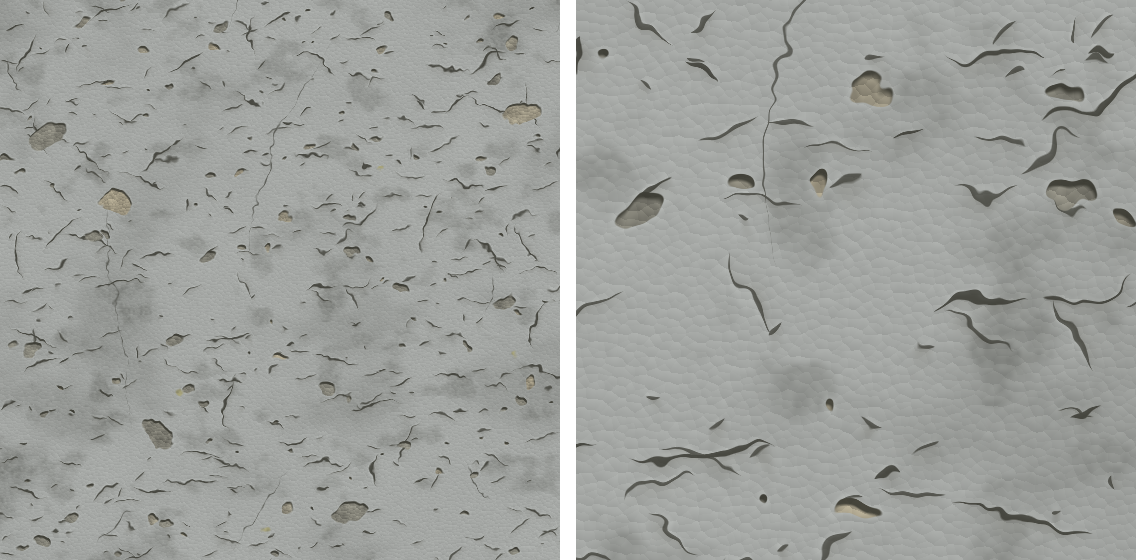
Left: the whole. Right: its middle third, enlarged.
Give the GLSL for this texture, as a Shadertoy shader.

```glsl
// Weathered grey wall paint: pebbled grain, soft stains, lifted flakes, cracks and chips.
// Chips and cracks are scattered one per grid cell, then made ragged by warping the
// plane with layered noise. Light falls from above, so upper edges cast shadows.

#define PAINT vec3(0.645, 0.656, 0.645)
#define PLASTER_GREY vec3(0.50, 0.495, 0.455)
#define PLASTER_TAN vec3(0.61, 0.58, 0.50)
#define SHADOW vec3(0.21, 0.21, 0.18)
#define LICHEN vec3(0.60, 0.57, 0.33)
#define GRAIN_CELLS vec2(165.0, 205.0)
#define GRAIN_DEPTH 0.060
#define STAIN_DEPTH 0.15
#define RAGGEDNESS 0.032
#define SHADOW_OFFSET vec2(0.0015, 0.0045)

vec3 hash3(vec2 p) {
    vec3 q = fract(p.xyx * vec3(0.1031, 0.1030, 0.0973));
    q += dot(q, q.yxz + 33.33);
    return fract((q.xxy + q.yzz) * q.zyx);
}

float noise(vec2 p) {
    vec2 i = floor(p), f = fract(p);
    f = f * f * (3.0 - 2.0 * f);
    float low = mix(hash3(i).x, hash3(i + vec2(1, 0)).x, f.x);
    float high = mix(hash3(i + vec2(0, 1)).x, hash3(i + vec2(1, 1)).x, f.x);
    return mix(low, high, f.y);
}

float fbm(vec2 p, int octaves) {
    float sum = 0.0, amp = 0.5, total = 0.0;
    for (int k = 0; k < octaves; k++) {
        sum += amp * noise(p);
        total += amp;
        amp *= 0.5;
        p = mat2(1.6, 1.2, -1.2, 1.6) * p + 17.3;
    }
    return sum / total;
}

vec2 rotate(vec2 v, float a) {
    return vec2(cos(a) * v.x + sin(a) * v.y, cos(a) * v.y - sin(a) * v.x);
}

// Plane warp that turns smooth outlines into torn ones
vec2 ragged(vec2 p) {
    vec2 w = vec2(fbm(p * 23.0 + 3.0, 3), fbm(p * 23.0 + 71.0, 3)) - 0.5;
    return p + RAGGEDNESS * w + 0.004 * (noise(p * 140.0) - 0.5);
}

// Cellular domes: slope towards the light
float pebbles(vec2 p) {
    vec2 id = floor(p), nearest = vec2(4.0);
    for (int k = 0; k < 9; k++) {
        vec2 cell = id + vec2(k % 3, k / 3) - 1.0;
        vec2 d = p - cell - hash3(cell).xy;
        if (dot(d, d) < dot(nearest, nearest)) nearest = d;
    }
    return nearest.y + 0.3 * nearest.x;
}

// Scattered flattened blobs: x = signed distance, y = random tint
vec2 chips(vec2 p, float cells, float density, vec2 radius, float seed) {
    vec2 best = vec2(1.0, 0.0), id = floor(p * cells);
    for (int k = 0; k < 9; k++) {
        vec2 cell = id + vec2(k % 3, k / 3) - 1.0;
        vec3 r = hash3(cell + seed), s = hash3(cell + seed + 57.0);
        if (r.z > density) continue;
        vec2 d = p - (cell + 0.15 + 0.7 * r.xy) / cells;
        d = rotate(d, s.x - 0.5) * vec2(0.85, 1.35);
        float dist = length(d) - mix(radius.x, radius.y, s.y * s.y);
        if (dist < best.x) best = vec2(dist, s.z);
    }
    return best;
}

vec2 allChips(vec2 p) {
    vec2 large = chips(p, 6.0, 0.42, vec2(0.012, 0.036), 11.0);
    vec2 small = chips(p, 17.0, 0.34, vec2(0.003, 0.012), 140.0);
    return large.x < small.x ? large : small;
}

// Scattered tapered arcs: x = dark line, y = lit lip above, z = soft shade below
vec3 cracks(vec2 p, float cells, float density, float width, float tilt, float seed, float px) {
    vec3 sum = vec3(0.0);
    vec2 id = floor(p * cells);
    for (int k = 0; k < 9; k++) {
        vec2 cell = id + vec2(k % 3, k / 3) - 1.0;
        vec3 r = hash3(cell + seed), s = hash3(cell + seed + 57.0);
        if (r.z > density) continue;
        vec2 d = p - (cell + 0.1 + 0.8 * r.xy) / cells;
        d = rotate(d, tilt + 1.3 * (s.x - 0.5) + step(0.9, s.z) * 1.4);
        float halfLength = mix(0.12, 0.75, s.y * s.y) / cells;
        float x = d.x / halfLength, taper = 1.0 - x * x;
        if (taper <= 0.0) continue;
        float y = d.y + (s.z - 0.35) * 0.4 * halfLength * x * x;
        float w = width * taper * (0.3 + 1.1 * noise(p * 90.0 + seed));
        float line = clamp((w - abs(y)) / px + 0.5, 0.0, 1.0) * min(2.0 * w / px, 1.0);
        float lip = smoothstep(0.0, 0.0015, y) * smoothstep(0.005, 0.002, y);
        float shade = smoothstep(0.001, -0.001, y) * exp(min(y, 0.0) / 0.005);
        sum = max(sum, vec3(line, vec2(lip, shade) * taper));
    }
    return sum;
}

void mainImage(out vec4 fragColor, in vec2 fragCoord) {
    float px = 1.0 / iResolution.y;
    vec2 p = fragCoord * px;
    vec2 torn = ragged(p);
    float fine = noise(p * 230.0) - 0.5;
    float grain = pebbles(p * GRAIN_CELLS) + 0.4 * fine;

    // Paint with broad clouds, smudges and grain
    float cloud = fbm(p * vec2(5.0, 7.0) + 9.0, 5);
    float smudge = fbm(p * vec2(17.0, 23.0) + 40.0, 4);
    float stain = 0.6 * smoothstep(0.53, 0.78, cloud) + 0.7 * smoothstep(0.58, 0.80, smudge);
    vec3 color = PAINT * (1.0 + 0.06 * (0.5 - cloud) + GRAIN_DEPTH * grain);
    color *= 1.0 - STAIN_DEPTH * stain * (vec3(1.0, 1.0, 1.06) + 0.8 * fine);

    // Lifted flakes and long thin cracks
    vec3 flakes = cracks(torn, 13.0, 0.72, 0.0019, 0.0, 230.0, px);
    flakes = max(flakes, 0.85 * cracks(torn, 25.0, 0.50, 0.0015, 0.0, 310.0, px));
    vec3 fissures = cracks(torn, 3.2, 0.50, 0.0010, 1.1, 420.0, px);
    color *= 1.0 + 0.06 * flakes.y - 0.15 * flakes.z * vec3(0.95, 1.0, 1.12);
    color = mix(color, SHADOW, 0.80 * max(flakes.x, 0.8 * fissures.x));

    // Chips down to rough plaster, shadowed along their upper edge
    vec2 chip = allChips(torn);
    float above = allChips(ragged(p + SHADOW_OFFSET)).x;
    float inside = smoothstep(px, -px, chip.x);
    float shadow = smoothstep(-0.001, 0.003, above);
    float rough = fbm(p * 75.0, 3) - 0.5;
    vec3 plaster = mix(PLASTER_GREY, PLASTER_TAN, smoothstep(0.45, 0.95, chip.y));
    plaster *= 1.0 + 0.45 * rough + 0.16 * grain;
    plaster = mix(plaster, SHADOW, 0.85 * shadow);
    color *= 1.0 + 0.05 * smoothstep(0.005, 0.0, chip.x);
    color = mix(color, plaster, inside);

    // Rare lichen specks
    float lichen = chips(torn, 5.0, 0.16, vec2(0.003, 0.008), 510.0).x;
    color = mix(color, LICHEN * (1.0 + 0.4 * fine), 0.6 * smoothstep(0.003, -0.003, lichen));

    fragColor = vec4(color, 1.0);
}
```
